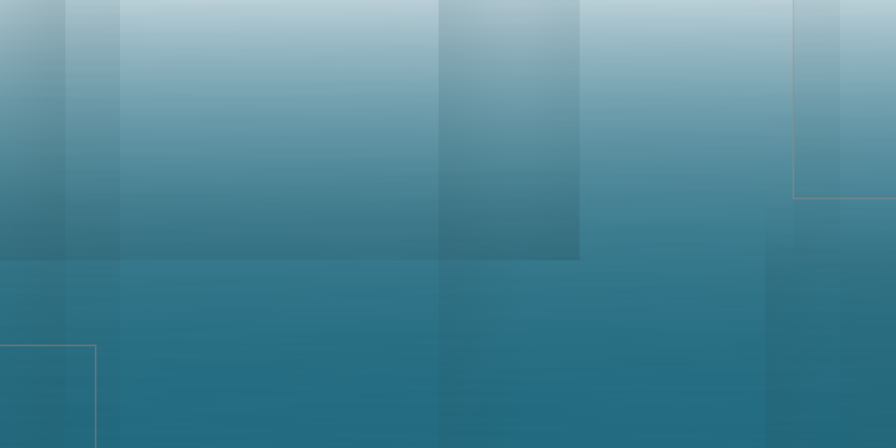
Write a WebGL 2 fragment shader that draws this background.

```glsl
#version 300 es
precision highp float;
// A pale-to-teal vertical gradient with faint overlapping shaded panels and two
// thin tan corner frames. Panels are soft box masks with a directional ramp;
// frames are box outlines; stretched gradient noise adds horizontal streaks.

uniform vec2 u_resolution;
out vec4 fragColor;

const vec3 DEEP_TEAL = vec3(0.12, 0.41, 0.495);
const vec3 HAZE = vec3(0.61, 0.40, 0.345);
const vec3 SHADE = vec3(0.16, 0.33, 0.37);
const vec3 TAN = vec3(0.62, 0.52, 0.46);

vec2 hashGradient(vec2 cell) {
    float h = fract(sin(dot(cell, vec2(127.1, 311.7))) * 43758.5);
    return vec2(cos(6.2832 * h), sin(6.2832 * h));
}

float gradientNoise(vec2 p) {
    vec2 i = floor(p);
    vec2 f = p - i;
    vec2 u = f * f * f * (f * (f * 6.0 - 15.0) + 10.0);
    float a = dot(hashGradient(i), f);
    float b = dot(hashGradient(i + vec2(1, 0)), f - vec2(1, 0));
    float c = dot(hashGradient(i + vec2(0, 1)), f - vec2(0, 1));
    float d = dot(hashGradient(i + vec2(1, 1)), f - vec2(1, 1));
    return mix(mix(a, b, u.x), mix(c, d, u.x), u.y);
}

// Signed distance to the box spanning the corners lo and hi
float boxDistance(vec2 p, vec2 lo, vec2 hi) {
    vec2 d = max(lo - p, p - hi);
    return length(max(d, 0.0)) + min(max(d.x, d.y), 0.0);
}

float boxMask(vec2 p, vec2 lo, vec2 hi, float soft) {
    return 1.0 - smoothstep(-soft, soft, boxDistance(p, lo, hi));
}

// Coverage of a thin outline around a box
float frameLine(vec2 p, vec2 lo, vec2 hi, float halfWidth, float soft) {
    float d = abs(boxDistance(p, lo, hi)) - halfWidth;
    return 1.0 - smoothstep(-soft, soft, d);
}

vec3 skyGradient(float depth) {
    return DEEP_TEAL + HAZE * exp(-2.3 * depth - 1.6 * depth * depth);
}

// Total shadow of the overlapping panels
float panelShade(vec2 p, float soft) {
    float shade = 0.0;
    // Left columns, darkest at their right edges
    shade += 0.10 * boxMask(p, vec2(-1.0), vec2(0.146, 2.0), soft)
        * smoothstep(-0.05, 0.146, p.x);
    shade += 0.09 * boxMask(p, vec2(-1.0), vec2(0.268, 2.0), soft);
    // Wide upper panel, darkest along its lower edge
    shade += 0.19 * boxMask(p, vec2(-1.0, 0.419), vec2(1.294, 2.0), soft)
        * smoothstep(0.68, 0.40, p.y);
    // Central column, fading to the right
    shade += 0.14 * boxMask(p, vec2(0.979, -1.0), vec2(1.5, 2.0), soft)
        * (1.0 - smoothstep(0.979, 1.20, p.x));
    // Upper column, darkest at its right edge
    shade += 0.11 * boxMask(p, vec2(1.0, 0.419), vec2(1.294, 2.0), soft)
        * smoothstep(1.0, 1.28, p.x);
    // Lower right panel and the fainter strip beside it
    float lowerFade = 1.0 - smoothstep(0.36, 0.56, p.y);
    shade += 0.17 * boxMask(p, vec2(1.708, -1.0), vec2(1.875, 0.56), soft)
        * lowerFade * (1.0 - 0.5 * smoothstep(1.708, 1.875, p.x));
    shade += 0.14 * boxMask(p, vec2(1.875, -1.0), vec2(3.0, 0.56), soft) * lowerFade;
    shade += 0.06 * boxMask(p, vec2(1.771, 0.4), vec2(1.875, 2.0), soft);
    return shade;
}

void main() {
    vec2 uv = gl_FragCoord.xy / u_resolution;
    vec2 p = uv * vec2(2.0, 1.0);
    float soft = 0.75 / u_resolution.y;

    vec3 color = skyGradient(1.0 - uv.y);
    color = mix(color, SHADE, panelShade(p, soft));

    // Faint horizontal streaks
    color += 0.008 * gradientNoise(p * vec2(3.0, 70.0));

    // Corner frames
    float lowerFrame = frameLine(p, vec2(-1.0), vec2(0.2135, 0.229), 0.0018, soft);
    float upperFrame = frameLine(p, vec2(1.771, 0.557), vec2(3.0), 0.0018, soft);
    float upperFade = mix(0.55, 0.25, smoothstep(0.6, 1.0, p.y));
    color = mix(color, TAN, 0.5 * lowerFrame + upperFade * upperFrame);

    fragColor = vec4(color, 1.0);
}
```
